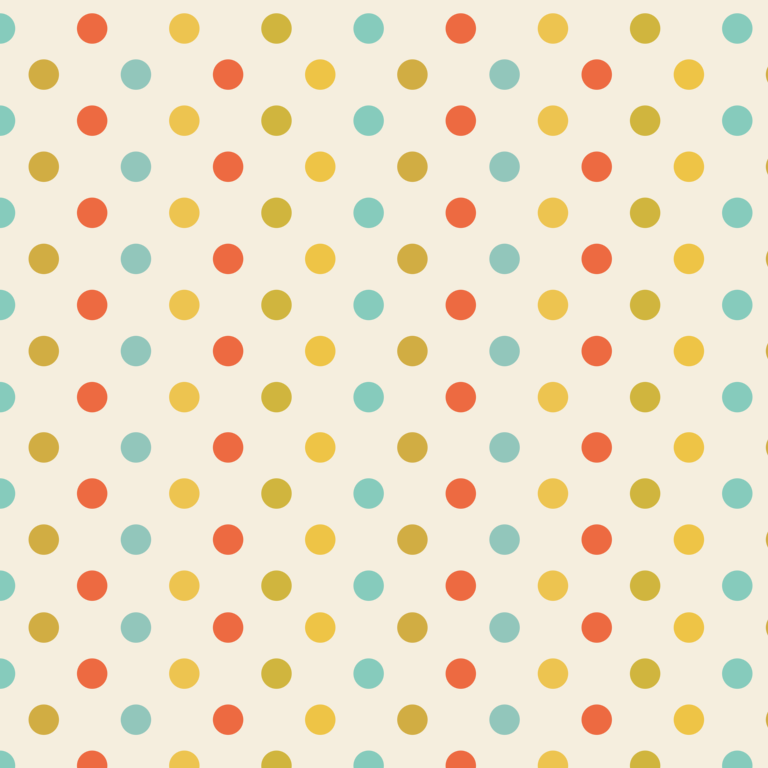
A three.js fragment shader for this pattern:

```glsl
// Staggered polka dots on cream: two alternating kinds of row, each cycling
// through four colours. Each point finds its nearest row and dot, then shades
// a disc by distance; one band of rows sits slightly lower than the rest.
#define COLUMN_PITCH 0.12
#define ROW_PITCH 0.06
#define FIRST_ROW 0.0371
#define ODD_ROW_OFFSET 0.0570
#define DOT_RADIUS 0.0198
#define EDGE_SOFTNESS 0.0011
#define LOW_BAND_START 9.0
#define LOW_BAND_END 12.0
#define LOW_BAND_DROP 0.0055

varying vec2 vUv;

const vec3 CREAM = vec3(0.961, 0.933, 0.871);
const vec3 RED = vec3(0.929, 0.416, 0.255);

// Pick one of four colours from a cyclic index
vec3 cycle(float index, vec3 a, vec3 b, vec3 c, vec3 d) {
  float k = mod(index + 0.5, 4.0);
  return k < 1.0 ? a : k < 2.0 ? b : k < 3.0 ? c : d;
}

vec3 dotColour(float column, float isOdd) {
  vec3 teal = vec3(0.525, 0.796, 0.737);
  vec3 amber = vec3(0.929, 0.769, 0.314);
  vec3 olive = vec3(0.816, 0.710, 0.243);
  vec3 mustard = vec3(0.820, 0.678, 0.263);
  vec3 dustyTeal = vec3(0.573, 0.776, 0.733);
  vec3 yellow = vec3(0.933, 0.769, 0.275);
  return isOdd > 0.5
    ? cycle(column, mustard, dustyTeal, RED, yellow)
    : cycle(column, teal, RED, amber, olive);
}

void main() {
  // Rows are numbered downward from the top edge
  vec2 p = vec2(vUv.x, 1.0 - vUv.y);
  float row = floor((p.y - FIRST_ROW) / ROW_PITCH + 0.5);
  float isOdd = step(1.0, mod(row + 0.5, 2.0));

  // Nearest dot within the row
  float rowStart = isOdd * ODD_ROW_OFFSET;
  float column = floor((p.x - rowStart) / COLUMN_PITCH + 0.5);
  float inLowBand = step(LOW_BAND_START - 0.5, row) * step(row, LOW_BAND_END + 0.5);
  vec2 centre = vec2(rowStart + column * COLUMN_PITCH,
                     FIRST_ROW + row * ROW_PITCH + inLowBand * LOW_BAND_DROP);

  // Disc with a softened rim
  float edge = length(p - centre) - DOT_RADIUS;
  float coverage = 1.0 - smoothstep(-EDGE_SOFTNESS, EDGE_SOFTNESS, edge);
  gl_FragColor = vec4(mix(CREAM, dotColour(column, isOdd), coverage), 1.0);
}
```
